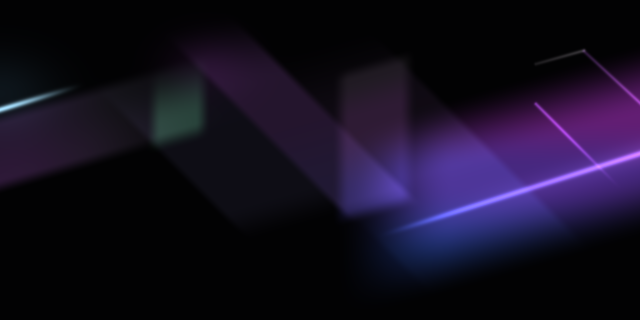
Give the GLSL for this background, as a WebGL 1 fragment shader.

```glsl
precision highp float;
// Dark backdrop of crossing translucent bands, a violet-blue glow and thin light streaks.

uniform vec2 u_resolution;

#define TILT 0.29          // slope of the rising bands
#define EDGE 0.022         // softness of band borders
#define STREAK_WIDTH 0.009
#define LINE_WIDTH 0.0055
#define BLUE vec3(0.09, 0.16, 0.40)
#define VIOLET vec3(0.27, 0.15, 0.49)
#define MAGENTA vec3(0.38, 0.11, 0.44)
#define PLUM vec3(0.135, 0.075, 0.165)
#define GREEN vec3(0.09, 0.20, 0.13)
#define INK vec3(0.006, 0.006, 0.010)

// Soft step that also accepts falling ranges.
float ramp(float from, float to, float v) {
  float k = clamp((v - from) / (to - from), 0.0, 1.0);
  return k * k * (3.0 - 2.0 * k);
}

// Soft-bordered interval.
float band(float v, float low, float high, float soft) {
  return ramp(low - soft, low + soft, v) * ramp(high + soft, high - soft, v);
}

// x: gaussian intensity around a segment, y: position along it.
vec2 streak(vec2 p, vec2 a, vec2 b, float width) {
  vec2 ab = b - a;
  float along = clamp(dot(p - a, ab) / dot(ab, ab), 0.0, 1.0);
  float dist = length(p - a - ab * along) / width;
  return vec2(exp(-dist * dist), along);
}

// Rising veil on the left and the falling bands through the middle.
vec3 veils(vec2 p, float rise, float fall) {
  float leftVeil = band(rise, 0.415, 0.63, 0.025) * ramp(0.72, 0.25, p.x);
  vec3 color = leftVeil * mix(PLUM, vec3(0.07, 0.07, 0.08), ramp(0.0, 0.45, p.x));
  color += vec3(0.035, 0.015, 0.04) * leftVeil * ramp(0.60, 0.43, rise);

  float slate = band(fall, 1.03, 1.41, EDGE) * ramp(0.01, 0.14, rise) * ramp(0.68, 0.42, rise);
  color += slate * vec3(0.048, 0.045, 0.072);

  float plum = band(fall, 1.41, 1.67, EDGE) * ramp(-0.03, 0.06, rise) * ramp(0.76, 0.50, rise);
  color += plum * mix(vec3(0.12, 0.09, 0.19), PLUM, ramp(0.1, 0.4, rise));

  float haze = band(fall, 1.67, 2.06, EDGE) * ramp(0.0, 0.2, rise) * ramp(0.60, 0.30, rise);
  color += haze * vec3(0.055, 0.035, 0.065);

  // Faint violet halo over the head of the plum band.
  vec2 head = (p - vec2(0.64, 0.79)) / vec2(0.13, 0.10);
  return color + vec3(0.065, 0.02, 0.075) * exp(-dot(head, head));
}

// Two upright panes with tilted ends.
vec3 panes(vec2 p, float rise) {
  float greenPane = band(p.x, 0.48, 0.635, 0.025) * ramp(0.375, 0.44, rise) * ramp(0.66, 0.46, rise);
  float tallPane = band(p.x, 1.065, 1.275, 0.028) * band(rise, 0.005, 0.455, 0.025);
  vec3 tint = mix(vec3(0.07, 0.065, 0.18), vec3(0.12, 0.065, 0.13), ramp(0.05, 0.27, rise));
  tint = mix(tint, vec3(0.085, 0.075, 0.085), ramp(0.30, 0.43, rise));
  return GREEN * greenPane + tint * tallPane;
}

// Broad glow on the right, blue below and magenta above.
vec3 broadGlow(vec2 p, float rise, float fall) {
  float amount = ramp(0.29, 0.06, rise) * ramp(-0.33, -0.10, rise) * ramp(1.04, 1.42, p.x);
  float hue = (rise + 0.2) * 2.5 + (p.x - 1.3) * 0.8;
  vec3 color = mix(BLUE, VIOLET, ramp(0.0, 0.65, hue));
  color = mix(color, MAGENTA, ramp(0.75, 1.2, hue));
  float overlap = band(fall, 1.43, 2.06, EDGE);
  return amount * (color + overlap * vec3(0.03, 0.055, 0.10));
}

// Bright tapered streaks and fine lines.
vec3 lights(vec2 p) {
  vec2 origin = vec2(0.0, 0.657);
  vec2 s = streak(p, origin, vec2(0.27, 0.738), STREAK_WIDTH);
  vec3 color = vec3(0.62, 0.82, 0.92) * s.x * ramp(1.0, 0.0, s.y);
  vec2 halo = (p - origin - vec2(0.0, 0.05)) / vec2(0.17, 0.12);
  color += vec3(0.045, 0.075, 0.095) * exp(-dot(halo, halo));

  vec2 tail = vec2(1.17, 0.258);
  vec2 tip = vec2(2.02, 0.526);
  s = streak(p, tail, tip, STREAK_WIDTH);
  vec3 beam = mix(vec3(0.15, 0.24, 0.55), vec3(0.48, 0.32, 0.62), s.y);
  color += beam * s.x * ramp(0.0, 0.35, s.y);
  s = streak(p, tail, tip, STREAK_WIDTH * 4.0);
  color += beam * s.x * s.y * 0.20;

  s = streak(p, vec2(1.675, 0.675), vec2(1.945, 0.405), LINE_WIDTH);
  color += vec3(0.34, 0.16, 0.46) * s.x * ramp(1.0, 0.3, s.y);
  s = streak(p, vec2(1.825, 0.84), vec2(2.02, 0.66), LINE_WIDTH);
  color += vec3(0.32, 0.17, 0.40) * s.x * (0.5 + 0.5 * s.y);
  s = streak(p, vec2(1.675, 0.80), vec2(1.825, 0.842), LINE_WIDTH);
  return color + vec3(0.20, 0.19, 0.20) * s.x * (0.5 + 0.5 * s.y);
}

void main() {
  vec2 p = gl_FragCoord.xy / u_resolution;
  p.x *= 2.0;                  // canvas spans 2 by 1
  float rise = p.y - TILT * p.x;
  float fall = p.x + p.y;
  vec3 color = INK + veils(p, rise, fall) + panes(p, rise);
  color += broadGlow(p, rise, fall) + lights(p);
  gl_FragColor = vec4(color, 1.0);
}
```
